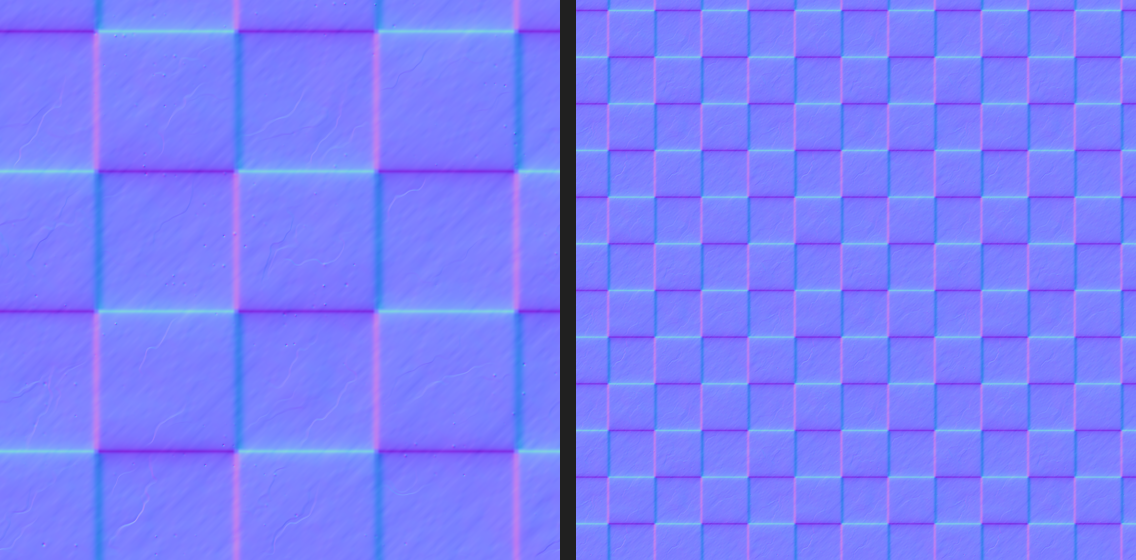
Left: one tile. Right: repeated 3 by 3.
Reproduce this texture map procedurally as a WebGL 2 fragment shader.

```glsl
#version 300 es
precision highp float;
// Tangent-space normal map of a 4 by 4 checkerboard of raised and sunken stone tiles.
// Tile borders are analytic slopes; creases, chips and grain form a wrapping
// height field that is differentiated numerically. Green points downhill in -y.
uniform vec2 u_resolution;
out vec4 outColor;

const float TILES = 4.0;
const vec2 GRID_ORIGIN = vec2(0.172, 0.194);
const vec2 BASE_SLOPE = vec2(-0.02, 0.0);
const float SIDE_SLOPE = 0.43;      // vertical borders
const float SIDE_WIDTH = 0.0075;
const float SHADE_SHIFT = 0.0045;   // offset of the blue borders
const float CORE_SLOPE = 0.24;      // horizontal borders: core and halo
const float CORE_WIDTH = 0.0035;
const float HALO_SLOPE = 0.28;
const float HALO_WIDTH = 0.012;
const float BROAD_SLOPE = 0.09;     // soft pillow across each tile
const float BROAD_WIDTH = 0.035;
const float CORNER_FADE = 0.03;
const int CREASES = 4;
const float CREASE_HEIGHT = 0.0009;
const float CHIP_CELLS = 56.0;
const float CHIP_HEIGHT = 0.0011;
const float SWELL_HEIGHT = 0.0022;
const float STREAK_HEIGHT = 0.0008;
const float GRAIN_HEIGHT = 0.0003;
const float DIFF_STEP = 0.0008;

float hash(vec2 cell, float seed) {
  vec3 q = fract(vec3(cell.xyx + seed * 7.31) * vec3(0.1031, 0.1030, 0.0973));
  q += dot(q, q.yzx + 33.33);
  return fract((q.x + q.y) * q.z);
}

// Value noise that wraps after the given whole period.
float noise(vec2 q, vec2 period, float seed) {
  vec2 i = floor(q), f = q - i;
  f = f * f * f * (f * (f * 6.0 - 15.0) + 10.0);
  vec2 a = mod(i, period), b = mod(i + 1.0, period);
  return mix(mix(hash(a, seed), hash(vec2(b.x, a.y), seed), f.x),
             mix(hash(vec2(a.x, b.y), seed), hash(b, seed), f.x), f.y);
}

// Wandering diagonal ledges, some shared by every second tile.
float creases(vec2 p) {
  vec2 g = (p - GRID_ORIGIN) * TILES;
  vec2 id = mod(floor(g), TILES), f = fract(g);
  float warp = 0.18 * (noise(p * 22.0, vec2(22.0), 1.0) - 0.5)
             + 0.05 * (noise(p * 64.0, vec2(64.0), 2.0) - 0.5);
  vec2 border = smoothstep(0.0, 0.08, f) * smoothstep(0.0, 0.08, 1.0 - f);
  float sum = 0.0;
  for (int k = 0; k < CREASES; k++) {
    float seed = 10.0 + 5.0 * float(k);
    vec2 key = k < 2 ? mod(id, 2.0) : id;
    float angle = mix(0.2, 1.15, hash(key, seed));
    vec2 along = vec2(cos(angle), sin(angle));
    vec2 center = mix(vec2(0.15), vec2(0.85), vec2(hash(key, seed + 1.0), hash(key, seed + 2.0)));
    vec2 r = f - center;
    float d = dot(r, vec2(-along.y, along.x)) + warp;
    float reach = mix(0.2, 0.55, hash(key, seed + 3.0));
    float fade = 1.0 - smoothstep(0.4 * reach, reach, abs(dot(r, along)));
    float ledge = smoothstep(-0.016, 0.016, d) * exp(-max(d, 0.0) / 0.07);
    sum += ledge * fade * mix(-0.6, 1.0, hash(key, seed + 4.0));
  }
  return sum * border.x * border.y;
}

// Small scattered bumps and pits, gathered in patches.
float chips(vec2 p) {
  vec2 q = p * CHIP_CELLS, cell = mod(floor(q), CHIP_CELLS);
  vec2 center = mix(vec2(0.35), vec2(0.65), vec2(hash(cell, 40.0), hash(cell, 41.0)));
  vec2 r = fract(q) - center;
  float patchy = smoothstep(0.4, 0.75, noise(p * 10.0, vec2(10.0), 42.0));
  float present = step(0.84, hash(cell, 43.0));
  float radius = mix(0.09, 0.17, hash(cell, 44.0));
  return present * patchy * mix(-1.0, 1.0, hash(cell, 45.0)) * exp(-dot(r, r) / (radius * radius));
}

float surface(vec2 p) {
  vec2 diagonal = vec2(p.x - p.y, p.x + p.y);
  float wear = mix(0.5, 1.15, noise(p * 5.0, vec2(5.0), 50.0));
  float h = SWELL_HEIGHT * noise(p * 13.0, vec2(13.0), 51.0);
  h += STREAK_HEIGHT * noise(diagonal * vec2(34.0, 14.0), vec2(34.0, 14.0), 52.0);
  h += GRAIN_HEIGHT * noise(diagonal * vec2(90.0, 44.0), vec2(90.0, 44.0), 53.0);
  return h + wear * (CREASE_HEIGHT * creases(p) + CHIP_HEIGHT * chips(p));
}

// Border slopes alternate in sign from tile to tile.
vec2 borderSlope(vec2 p) {
  vec2 g = (p - GRID_ORIGIN) * TILES;
  vec2 tile = floor(g), edge = floor(g + 0.5);
  vec2 d = (g - edge) / TILES;
  float sideSign = 1.0 - 2.0 * mod(edge.x + tile.y, 2.0);
  float levelSign = 2.0 * mod(tile.x + edge.y, 2.0) - 1.0;
  vec2 corner = smoothstep(0.0, CORNER_FADE, abs(d.yx) * TILES);
  float shade = step(sideSign, 0.0);
  float sx = (d.x - shade * SHADE_SHIFT) / (SIDE_WIDTH * (1.0 + 0.25 * shade));
  float sy = d.y / CORE_WIDTH;
  vec2 broad = BROAD_SLOPE * exp(-abs(d) / BROAD_WIDTH);
  float side = SIDE_SLOPE * exp(-sx * sx) + 0.5 * broad.x;
  float level = CORE_SLOPE * exp(-sy * sy) + HALO_SLOPE * exp(-abs(d.y) / HALO_WIDTH) + broad.y;
  return vec2(sideSign * side, levelSign * level) * corner;
}

void main() {
  vec2 p = gl_FragCoord.xy / u_resolution;
  vec2 e = vec2(DIFF_STEP, 0.0);
  vec2 gradient = vec2(surface(p + e.xy) - surface(p - e.xy),
                       surface(p + e.yx) - surface(p - e.yx)) / (2.0 * DIFF_STEP);
  vec2 slope = BASE_SLOPE + borderSlope(p) + gradient * vec2(-1.0, 1.0);
  slope /= max(1.0, length(slope) / 0.75);
  vec3 normal = vec3(slope, sqrt(1.0 - dot(slope, slope)));
  outColor = vec4(0.5 + 0.5 * normal, 1.0);
}
```
